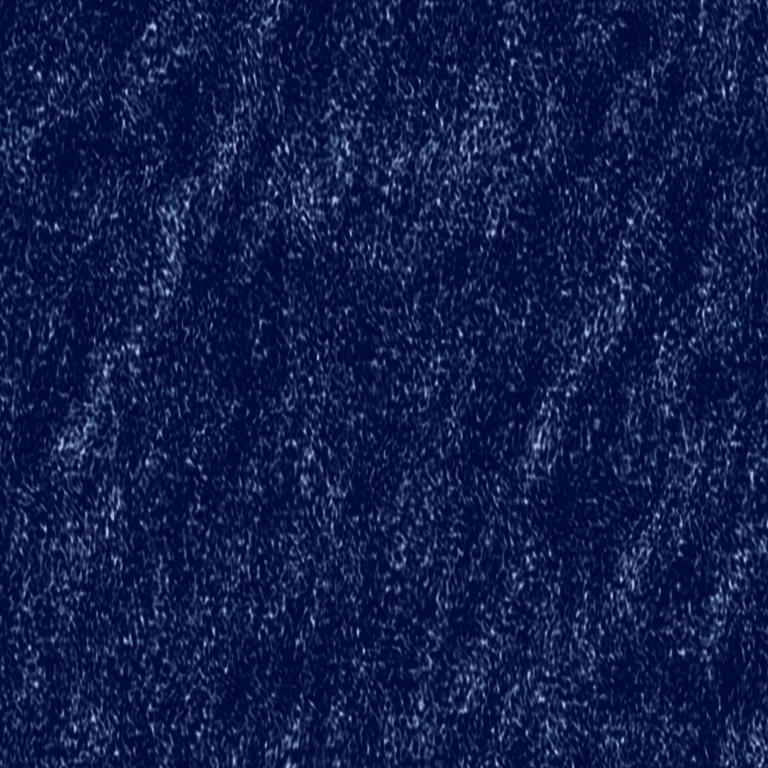
Give the GLSL for this texture, as a Shadertoy shader.

```glsl
// Deep blue rippled water under fine glitter: slanted swell bands, medium
// streaks and steep fine grains are layers of stretched gradient noise, summed
// to a near-normal height that a curved ramp turns from navy to pale blue.

#define BAND_CELLS   vec2(15.0, 4.5)
#define STREAK_CELLS vec2(44.0, 13.0)
#define GRAIN_CELLS  vec2(165.0, 70.0)
#define GLINT_CELLS  vec2(235.0, 125.0)
#define BAND_LEAN    0.48
#define STREAK_LEAN  0.18
#define GRAIN_LEAN  -0.22
#define GLINT_LEAN   0.22
#define WARP_AMOUNT  0.0028
#define TINT_AMOUNT  0.005
#define NAVY         vec3(-0.004, 0.040, 0.222)
#define PALE_BLUE    vec3(0.480, 0.555, 0.720)

const float NOISE_DEVIATION = 0.21;

// Integer hash of a lattice cell, from 0 to 1
float hash(ivec2 cell, uint seed) {
    uint h = uint(cell.x) * 1597u + uint(cell.y) * 51749u + seed * 7919u;
    h = (h ^ (h >> 16)) * 73244475u;
    h = (h ^ (h >> 15)) * 29986577u;
    h ^= h >> 16;
    return float(h & 65535u) / 65535.0;
}

// Slope of a random unit gradient at one lattice corner
float cornerSlope(ivec2 cell, vec2 offset, uint seed) {
    float angle = 6.28318 * hash(cell, seed);
    return dot(vec2(cos(angle), sin(angle)), offset);
}

// Gradient noise scaled to a standard deviation of about one
float noise(vec2 p, uint seed) {
    ivec2 cell = ivec2(floor(p));
    vec2 f = fract(p);
    vec2 s = f * f * (3.0 - 2.0 * f);
    float low = mix(cornerSlope(cell, f, seed),
                    cornerSlope(cell + ivec2(1, 0), f - vec2(1, 0), seed), s.x);
    float high = mix(cornerSlope(cell + ivec2(0, 1), f - vec2(0, 1), seed),
                     cornerSlope(cell + ivec2(1, 1), f - vec2(1, 1), seed), s.x);
    return mix(low, high, s.y) / NOISE_DEVIATION;
}

// Noise stretched along a direction that leans away from the vertical
float leaningNoise(vec2 p, vec2 cells, float lean, uint seed) {
    return noise(vec2(p.x - lean * p.y, p.y) * cells, seed);
}

void mainImage(out vec4 fragColor, in vec2 fragCoord) {
    vec2 p = fragCoord / iResolution.y;

    // Bend the layers slightly so that their directions wander
    vec2 warped = p + WARP_AMOUNT * vec2(noise(p * 9.0, 1u), noise(p * 9.0, 2u));

    // Swell and streaks
    float height = 0.31 * leaningNoise(warped, BAND_CELLS, BAND_LEAN, 3u);
    height += 0.34 * leaningNoise(warped, STREAK_CELLS, STREAK_LEAN, 4u);

    // Fine grains leaning both ways, and the smallest glints
    height += 0.50 * leaningNoise(warped, GRAIN_CELLS, GRAIN_LEAN, 5u);
    height += 0.46 * leaningNoise(warped, GRAIN_CELLS * 1.17, GLINT_LEAN, 6u);
    height += 0.60 * leaningNoise(warped, GLINT_CELLS, GRAIN_LEAN * 0.5, 7u);

    // Curved ramp: broad dark water, rare bright glitter
    float rise = max(height + 1.2, 0.0) / 3.9;
    float light = min(pow(rise, 2.2), 1.3);
    vec3 color = mix(NAVY, PALE_BLUE, light);

    // Faint drift between teal and violet, strongest on lit water
    float tint = leaningNoise(p, STREAK_CELLS * 0.6, STREAK_LEAN, 8u);
    color += TINT_AMOUNT * tint * smoothstep(0.0, 0.3, light) * vec3(-1.0, 0.8, -0.4);

    fragColor = vec4(clamp(color, 0.0, 1.0), 1.0);
}
```
